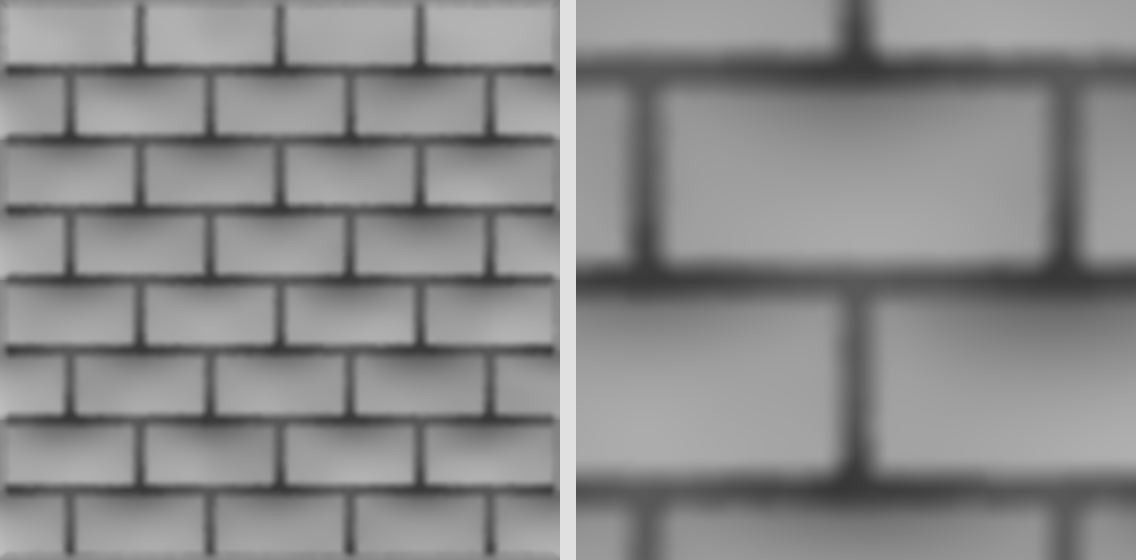
Left: the whole. Right: its middle third, enlarged.
This texture map is drawn by a Shadertoy shader. Its source:

```glsl
// Soft grey running-bond brickwork: four bricks across, eight courses high.
// A rounded-box distance carves the joints, Gaussian falloff shades the places
// where joints meet, and smooth cellular noise adds patches and ragged edges.

#define COURSES 8.0
#define JOINT_INNER -0.02
#define JOINT_OUTER 0.165
#define CORNER_RADIUS 0.17
#define FACE_LOW 0.655
#define FACE_HIGH 0.575
#define JOINT_LIGHT 0.36
#define JOINT_DARK 0.225
#define SHADE_DEPTH 0.16
#define SHOULDER 0.07
#define PATCH_STRENGTH 0.08
#define EDGE_WEAR 0.016

float hash(vec2 p) {
    vec3 h = fract(p.xyx * vec3(0.1031, 0.1030, 0.0973));
    h += dot(h, h.yzx + 33.33);
    return fract((h.x + h.y) * h.z);
}

// Cellular noise blended by distance, about 0 to 1
float softCells(vec2 p) {
    vec2 cell = floor(p);
    float total = 0.0;
    float weightSum = 0.0;
    for (int j = -1; j <= 1; j++) {
        for (int i = -1; i <= 1; i++) {
            vec2 id = cell + vec2(i, j);
            vec2 site = id + 0.2 + 0.6 * vec2(hash(id), hash(id + 71.7));
            vec2 offset = p - site;
            float weight = exp(-4.0 * dot(offset, offset));
            total += weight * hash(id + 19.3);
            weightSum += weight;
        }
    }
    return total / weightSum;
}

float roundedBox(vec2 p, vec2 halfSize, float radius) {
    vec2 e = abs(p) - halfSize + radius;
    return length(max(e, 0.0)) + min(max(e.x, e.y), 0.0) - radius;
}

// Shade around a joint crossing
float crossingShade(vec2 offset) {
    return exp(-2.6 * offset.x * offset.x - 9.0 * offset.y * offset.y);
}

void mainImage(out vec4 fragColor, in vec2 fragCoord) {
    vec2 uv = fragCoord / iResolution.xy;
    vec2 p = uv * COURSES;

    // Brick layout: one unit high, two wide, even courses shifted by half
    float course = floor(p.y);
    float shift = 1.0 - mod(course, 2.0);
    float column = floor((p.x + shift) * 0.5);
    vec2 brickId = vec2(column, course);
    vec2 local = vec2(mod(p.x + shift, 2.0) - 1.0, fract(p.y) - 0.5);
    float isTop = step(COURSES - 1.5, course);

    // Shade below the joint above, and at the foot of the side joints
    float shadeAbove = crossingShade(vec2(local.x, 0.5 - local.y)) * (1.0 - isTop);
    float shadeBelow = crossingShade(vec2(1.0 - abs(local.x), local.y + 0.5));
    float shade = max(shadeAbove, shadeBelow);

    // Brick face: lit from below, with patches particular to each brick
    float height = local.y + 0.5;
    float face = mix(FACE_LOW, mix(FACE_HIGH, FACE_LOW + 0.03, isTop), height);
    face -= SHADE_DEPTH * shadeAbove;
    face += 0.045 * exp(-2.5 * local.x * local.x - 5.0 * height * height);
    float patches = softCells(local * vec2(1.1, 1.5) + brickId * 7.0 + 40.0);
    face += PATCH_STRENGTH * (patches - 0.5);
    face += 0.025 * (hash(brickId + 5.5) - 0.5);
    face += 0.07 * exp(-uv.x * 28.0);

    // Joints: darker at crossings, shallow and narrow along the canvas border
    vec2 margin = min(uv, 1.0 - uv);
    float openness = 1.0 - smoothstep(0.0, 0.02, min(margin.x, margin.y));
    float ragged = softCells(p * 8.0 + 30.0) - 0.5;
    float inside = -roundedBox(local, vec2(1.0, 0.5), CORNER_RADIUS);
    inside += EDGE_WEAR * ragged + 0.05 * openness;
    float faceMask = smoothstep(JOINT_INNER, JOINT_OUTER, inside);
    face -= SHOULDER * exp(-9.0 * max(inside, 0.0));
    float joint = mix(JOINT_LIGHT, JOINT_DARK, shade) + 0.02 * ragged;
    joint = mix(joint, 0.5, openness);

    float tone = mix(joint, face, faceMask);
    fragColor = vec4(vec3(clamp(tone, 0.0, 1.0)), 1.0);
}
```
